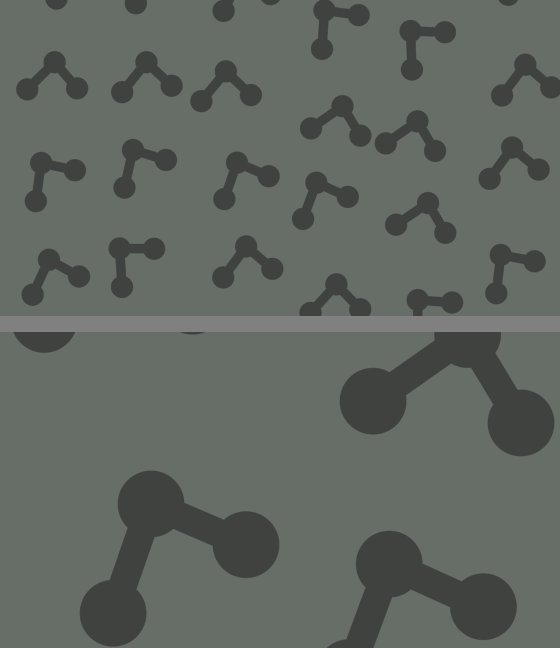
Top: the whole. Bottom: its middle third, enlarged.
Give the GLSL for this pattern, as a Shadertoy shader.

```glsl
// Scattered bent three-ball molecules, dark on a flat grey-green ground.

// Lengths are fractions of the canvas height, angles are in radians.
const vec3 GROUND = vec3(0.405, 0.432, 0.405);
const vec3 INK = vec3(0.250, 0.260, 0.250);
const float CELL = 0.298;         // spacing of the molecules
const float JITTER = 0.26;        // wander inside a cell, in cells
const float BALL_RADIUS = 0.0352;
const float BOND_HALF_WIDTH = 0.0150;
const float LONG_ARM = 0.122;
const float SHORT_ARM = 0.109;
const float BEND = 1.50;          // angle between the two arms
const float MIN_TURN = -1.22;     // direction range of the short arm
const float MAX_TURN = 0.02;
const vec2 SEED = vec2(17.0, 43.0);

vec3 hash32(vec2 p) {
    vec3 q = fract(vec3(p.xyx) * vec3(0.1031, 0.1030, 0.0973));
    q += dot(q, q.yxz + 33.33);
    return fract((q.xxy + q.yzz) * q.zyx);
}

vec2 polar(float angle, float radius) {
    return radius * vec2(cos(angle), sin(angle));
}

// Distance to a flat-ended bond that runs from the origin to b.
float bondDistance(vec2 p, vec2 b) {
    float len = length(b);
    vec2 along = b / len;
    vec2 local = vec2(dot(p, along) - 0.5 * len, dot(p, vec2(-along.y, along.x)));
    vec2 d = abs(local) - vec2(0.5 * len, BOND_HALF_WIDTH);
    return length(max(d, 0.0)) + min(max(d.x, d.y), 0.0);
}

// Two arms joined at an apex; p is relative to the middle of the molecule.
float moleculeDistance(vec2 p, float turn) {
    vec2 shortEnd = polar(turn, SHORT_ARM);
    vec2 longEnd = polar(turn - BEND, LONG_ARM);
    p += 0.32 * (shortEnd + longEnd);
    float balls = min(length(p), min(length(p - shortEnd), length(p - longEnd))) - BALL_RADIUS;
    float bonds = min(bondDistance(p, shortEnd), bondDistance(p, longEnd));
    return min(balls, bonds);
}

// Nearest molecule on a jittered grid whose columns slide up and down.
float scatterDistance(vec2 p) {
    vec2 grid = p / CELL;
    float nearest = 1.0;
    for (int i = -1; i <= 1; i++) {
        float column = floor(grid.x) + float(i);
        float slide = hash32(vec2(column, 0.0) + SEED.yx).x;
        for (int j = -1; j <= 1; j++) {
            vec2 cell = vec2(column, floor(grid.y - slide) + float(j));
            vec3 rnd = hash32(cell + SEED);
            vec2 center = cell + vec2(0.5, 0.5 + slide) + JITTER * (rnd.xy - 0.5);
            float turn = mix(MIN_TURN, MAX_TURN, rnd.z);
            nearest = min(nearest, moleculeDistance(p - center * CELL, turn));
        }
    }
    return nearest;
}

void mainImage(out vec4 fragColor, in vec2 fragCoord) {
    vec2 p = fragCoord / iResolution.y;
    float edge = 0.75 / iResolution.y;
    float coverage = 1.0 - smoothstep(-edge, edge, scatterDistance(p));
    fragColor = vec4(mix(GROUND, INK, coverage), 1.0);
}
```
